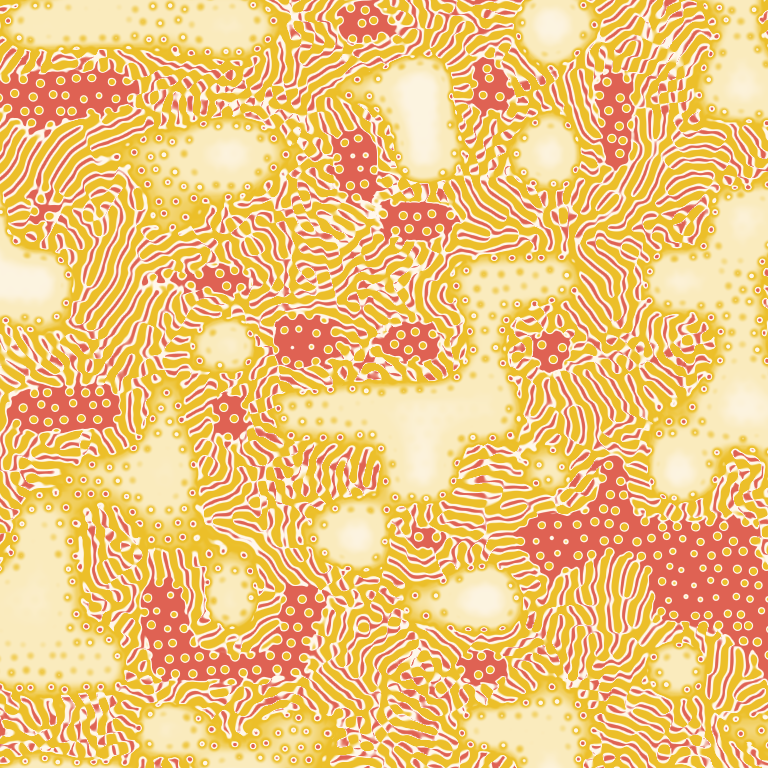
Give the GLSL for this pattern, as a WebGL 2 fragment shader.

```glsl
#version 300 es
precision highp float;

uniform vec2 u_resolution;
out vec4 fragColor;

const float TAU = 6.2831853;

vec3 hash3(vec2 p) {
  vec3 q = fract(p.xyx * vec3(0.1031, 0.1030, 0.0973));
  q += dot(q, q.yzx + 33.33);
  return fract((q.xxy + q.yzz) * q.zyx);
}

float valueNoise(vec2 p) {
  vec2 cell = floor(p);
  vec2 f = fract(p);
  f = f * f * (3.0 - 2.0 * f);
  float low = mix(hash3(cell).x, hash3(cell + vec2(1, 0)).x, f.x);
  float high = mix(hash3(cell + vec2(0, 1)).x, hash3(cell + vec2(1, 1)).x, f.x);
  return mix(low, high, f.y);
}

// Wave train that follows a smooth direction field
float stripes(vec2 uv) {
  vec2 p = uv * 26.0;
  vec2 sum = vec2(0.0);
  for (int y = -2; y <= 2; y++) {
    for (int x = -2; x <= 2; x++) {
      vec2 cell = floor(p) + vec2(x, y);
      vec3 rnd = hash3(cell + 71.0);
      vec2 center = cell + rnd.xy;
      vec2 d = p - center;
      float angle = 8.0 * valueNoise(center * 0.46 + 140.0);
      float phase = TAU * (2.0 * dot(d, vec2(cos(angle), sin(angle))) + rnd.z);
      sum += exp(-1.2 * dot(d, d)) * vec2(cos(phase), sin(phase));
    }
  }
  return sum.x / (length(sum) + 0.06);
}

// Round bumps on a jittered, staggered grid: 1 at the centers, -1 between
float dots(vec2 uv) {
  vec2 p = uv * vec2(46.0, 52.0);
  float nearest = 1.0;
  for (int y = -1; y <= 1; y++) {
    for (int x = -1; x <= 1; x++) {
      float row = floor(p.y) + float(y);
      float shift = 0.5 * mod(row, 2.0);
      vec2 cell = vec2(floor(p.x - shift) + float(x), row);
      vec2 center = cell + 0.5 + 0.4 * (hash3(cell + 19.0).xy - 0.5);
      center.x += shift;
      nearest = min(nearest, length((p - center) * vec2(1.06, 0.94)));
    }
  }
  return cos(TAU * min(nearest, 0.5));
}

void main() {
  vec2 uv = gl_FragCoord.xy / min(u_resolution.x, u_resolution.y);

  // Slow field: low values are pale voids, high values are red pools
  float supply = valueNoise(uv * 12.0 + 23.4);
  float sparse = 1.0 - smoothstep(0.38, 0.46, supply);
  float pool = smoothstep(0.74, 0.82, supply);
  float threshold = 0.67 + 0.28 * sparse + 11.0 * max(0.38 - supply, 0.0)
                  - 0.27 * pool - 16.0 * max(supply - 0.87, 0.0);

  // Stripes break into dots near voids and pools
  float relief = mix(stripes(uv), 1.6 * sign(sparse - pool) * dots(uv), sparse + pool);
  relief *= 1.0 - 0.85 * smoothstep(1.6, 3.0, threshold);
  float height = relief - threshold;

  vec3 yellow = vec3(0.925, 0.75, 0.16);
  vec3 cream = vec3(0.98, 0.92, 0.74);
  vec3 ivory = vec3(0.99, 0.955, 0.88);
  vec3 white = vec3(1.0, 0.97, 0.92);
  vec3 red = vec3(0.875, 0.385, 0.325);

  // Yellow bands fade into the pale voids
  float depth = threshold - 0.5 * relief;
  vec3 color = mix(yellow, cream, smoothstep(1.1, 2.6, depth));
  color = mix(color, ivory, smoothstep(2.9, 4.6, depth));

  // White rims, then red cores
  color = mix(color, white, smoothstep(-0.98, -0.36, height));
  float edge = max(0.15, 0.55 * fwidth(height));
  color = mix(color, red, smoothstep(-edge, edge, height - 0.1));

  fragColor = vec4(color, 1.0);
}
```
